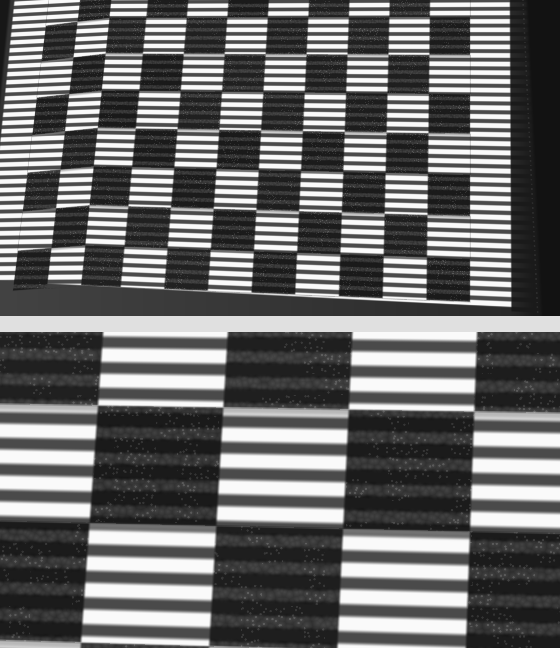
Top, the full canvas; bottom, a detail of the centre.
Give the GLSL for this pattern, as a Shadertoy shader.

```glsl
// Woven paper checkerboard in slight perspective, lit by horizontal projected stripes.
#define CELL_W 0.1275      // column width at the top, in canvas heights
#define CELL_GROW 0.0119   // column widening toward the bottom
#define BOARD_RIGHT 1.4884
#define COLUMNS 11.0
#define ROWS 7.0           // full rows; one more is cut by the top
#define TILT 0.0488        // fanning of the row lines
#define CURL 0.0162        // droop of the left edge
#define STRIPES 4.5        // stripes per row
#define STRIPE_PHASE 0.53
#define SOFTNESS 0.0012
#define GRAIN 0.09

vec2 hash2(vec2 p) {
    vec3 q = fract(p.xyx * vec3(0.1031, 0.1030, 0.0973));
    q += dot(q, q.yzx + 33.33);
    return fract((q.xx + q.yz) * q.zy);
}

// Distance to the nearest scattered point
float cellular(vec2 p) {
    vec2 cell = floor(p), f = fract(p);
    float nearest = 1.0;
    for (int j = -1; j <= 1; j++)
        for (int i = -1; i <= 1; i++) {
            vec2 o = vec2(i, j);
            nearest = min(nearest, length(o + hash2(cell + o) - f));
        }
    return nearest;
}

// Signed distance to the nearest integer, positive in even cells
float alternate(float t) {
    return abs(mod(t - 0.5, 2.0) - 1.0) - 0.5;
}

float inside(float d, float soft) {
    return smoothstep(-soft, soft, d);
}

// Canvas position to column (from the right) and row (from the top), z is the flat row
vec3 boardCoord(vec2 p) {
    float u = (BOARD_RIGHT - p.x) / (CELL_W + CELL_GROW * p.y);
    float col = u + 0.29 * max(u - 8.6, 0.0);
    float d = 1.4236 - p.x;
    float droop = CURL * max(u - 8.9, 0.0);
    vec2 y = (p.y - droop * vec2(1.0, 0.4) - 0.0045 * d) / (1.0 - TILT * d);
    vec2 row = (sqrt(0.01411 + 0.00556 * (y - 0.0532)) - 0.1188) / 0.00278;
    return vec3(col, row);
}

void mainImage(out vec4 fragColor, in vec2 fragCoord) {
    vec2 p = fragCoord / iResolution.y;
    p.y = 1.0 - p.y;
    float soft = SOFTNESS + 0.7 / iResolution.y;
    float cellSoft = soft / 0.13;
    vec3 b = boardCoord(p);

    // Projected stripes
    float wave = cos(6.28318 * (STRIPES * b.z - STRIPE_PHASE));
    float stripe = smoothstep(-0.75, 0.45, wave);
    float grain = cellular(p * 150.0) - 0.45;
    vec2 tone = hash2(floor(b.xy) + 20.0) - 0.5;

    // Checkerboard of woven strips
    float evenCol = inside(alternate(b.x), cellSoft);
    float evenRow = inside(alternate(b.y), cellSoft);
    float board = inside(b.x, cellSoft) * inside(COLUMNS - b.x, cellSoft)
                * inside(ROWS - b.y, cellSoft);
    float dark = mix(1.0 - evenCol, evenCol, evenRow) * board;

    // Light paper, with a thin shadow where strips pass under
    float light = mix(0.29, 0.98, stripe);
    float seam = 1.0 - smoothstep(0.02, 0.09, fract(b.y));
    light = mix(light, 0.55, 0.6 * seam * board);

    // Dark paper, faintly striped and flecked
    float ink = mix(0.115, 0.23, smoothstep(-0.3, 0.8, wave));
    float fleck = smoothstep(0.12, 0.0, grain + 0.33) * step(0.6, hash2(floor(p * 45.0)).x);
    ink += 0.03 * tone.x - GRAIN * grain * stripe + 0.1 * fleck;

    // Surround: grey table below, dim frame and black at the right
    float table = mix(0.26, 0.16, p.x / 1.7);
    float frameEdge = 1.667 + 0.047 * p.y;
    float frame = 0.1 + 0.06 * stripe * (1.0 - smoothstep(1.61, 1.7, p.x));
    float dots = smoothstep(0.3, 0.6, cos(p.y * 420.0))
               * (1.0 - smoothstep(0.001, 0.004, abs(p.x - frameEdge + 0.012)));
    frame = mix(0.07, frame + 0.07 * dots, inside(frameEdge - p.x, 2.0 * soft));

    float rightEdge = 1.6134 + 0.005 * p.y - p.x;
    float leftEdge = p.x - 0.046 + 0.1 * p.y;
    float bottomEdge = 0.889 + 0.052 * p.x - p.y;
    float side = mix(0.09, 0.2, smoothstep(-0.02, -0.008, leftEdge));
    float around = mix(side, table, inside(-bottomEdge, soft));
    around = mix(frame, around, inside(rightEdge, soft));

    float paper = inside(rightEdge, soft) * inside(leftEdge, soft) * inside(bottomEdge, soft);
    float value = mix(around, light, paper);
    value = mix(value, ink, dark);
    fragColor = vec4(vec3(clamp(value, 0.0, 1.0)), 1.0);
}
```
